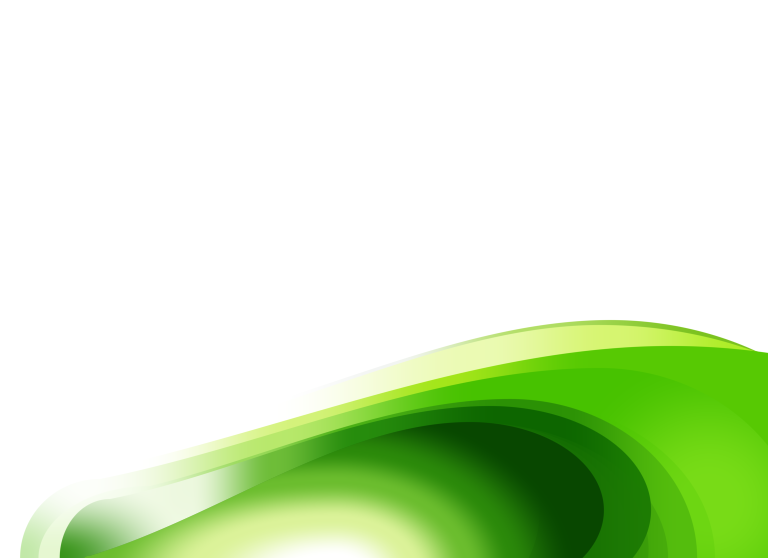
Reproduce this background procedurally as a WebGL 1 fragment shader.

```glsl
precision highp float;
// Layered glossy green waves rising to the right on a white background.
uniform vec2 u_resolution;

const vec3 WHITE = vec3(1.0);
const vec3 LEAF = vec3(0.28, 0.76, 0.0);
const vec3 FRESH = vec3(0.47, 0.86, 0.09);
const vec3 FOREST = vec3(0.03, 0.28, 0.0);

// Approximate signed distance to an ellipse, positive inside.
float ellipse(vec2 q, vec2 r) {
  float k = length(q / r);
  return k * (1.0 - k) / max(length(q / (r * r)), 0.001);
}

// Wave body: rounded tail, cubic rise from start to peak, elliptic fall.
float crest(vec2 p, vec2 start, float slope, vec2 peak, vec2 fall, float tail) {
  if (p.x > peak.x) return ellipse(p - vec2(peak.x, peak.y - fall.y), fall);
  if (p.x < start.x) return ellipse(p - vec2(start.x, 0.0), vec2(tail, start.y));
  float span = peak.x - start.x;
  float t = (p.x - start.x) / span;
  float rise = mix(start.y, peak.y, t * t * (3.0 - 2.0 * t));
  return rise + span * slope * t * (1.0 - t) * (1.0 - t) - p.y;
}

// Antialiased coverage of a signed distance.
float cover(float d) {
  float px = 1.0 / u_resolution.y;
  return smoothstep(-0.7 * px, 0.7 * px, d);
}

// Four-colour gradient with stops in s.
vec3 ramp(float t, vec4 s, vec3 a, vec3 b, vec3 c, vec3 d) {
  vec3 col = mix(a, b, smoothstep(s.x, s.y, t));
  col = mix(col, c, smoothstep(s.y, s.z, t));
  return mix(col, d, smoothstep(s.z, s.w, t));
}

// Light gathered at the foot of the innermost wave.
vec3 innerGlow(vec2 p) {
  vec2 q = p - vec2(0.60, -0.03);
  float d = length(q / vec2(q.x < 0.0 ? 0.7 : 0.4, 0.28));
  vec3 col = ramp(d, vec4(0.12, 0.36, 0.60, 0.80), WHITE, vec3(0.86, 0.95, 0.60),
                  vec3(0.42, 0.74, 0.18), vec3(0.17, 0.54, 0.04));
  return mix(col, FOREST, smoothstep(0.78, 1.08, d));
}

void main() {
  vec2 p = gl_FragCoord.xy / u_resolution * vec2(1.376, 1.0);
  vec3 col = WHITE;

  // Thin rim and the pale band beneath it.
  vec3 rim = ramp(p.x, vec4(0.50, 0.70, 0.95, 1.28), WHITE, vec3(0.95, 0.96, 0.95),
                  vec3(0.70, 0.87, 0.40), vec3(0.48, 0.76, 0.12));
  col = mix(col, rim, cover(crest(p, vec2(0.287, 0.226), 0.20,
            vec2(1.093, 0.4265), vec2(0.529, 0.4265), 0.287)));
  vec3 band = ramp(p.x, vec4(0.48, 0.86, 1.10, 1.33), WHITE, vec3(0.92, 0.98, 0.70),
                   vec3(0.84, 0.96, 0.44), vec3(0.68, 0.93, 0.15));
  col = mix(col, band, cover(crest(p, vec2(0.287, 0.220), 0.19,
            vec2(1.075, 0.4176), vec2(0.60, 0.4176), 0.287)));

  // Bright outer wave, lime along its rise.
  vec3 outer = ramp(p.x, vec4(0.24, 0.54, 0.80, 1.06), WHITE, vec3(0.83, 0.95, 0.48),
                    vec3(0.64, 0.90, 0.10), vec3(0.34, 0.79, 0.01));
  col = mix(col, outer, cover(crest(p, vec2(0.179, 0.158), 0.22,
            vec2(1.201, 0.380), vec2(0.690, 0.380), 0.145)));

  // Broad green wave with a fresh glow on the right.
  vec3 broad = ramp(p.x, vec4(0.04, 0.16, 0.50, 0.85), vec3(0.76, 0.91, 0.66),
                    vec3(0.95, 0.98, 0.90), vec3(0.72, 0.91, 0.42), LEAF);
  float glow = 1.0 - smoothstep(0.04, 0.27, length(p - vec2(1.27, 0.10)));
  broad = mix(broad, FRESH, glow);
  col = mix(col, broad, cover(crest(p, vec2(0.179, 0.1416), 0.20,
            vec2(1.075, 0.3405), vec2(0.373, 0.3405), 0.143)));

  // Middle wave, preceded by a faint wider veil.
  vec2 midStart = vec2(0.269, 0.129);
  vec2 midPeak = vec2(0.914, 0.285);
  float veil = crest(p, midStart, 0.25, midPeak, vec2(0.367, 0.285), 0.20);
  col = mix(col, LEAF, 0.22 * cover(veil) * smoothstep(0.8, 1.0, p.x));
  vec3 middle = ramp(p.x, vec4(0.22, 0.45, 0.64, 0.90), vec3(0.90, 0.97, 0.82),
                     vec3(0.60, 0.85, 0.35), vec3(0.29, 0.69, 0.08), vec3(0.17, 0.57, 0.02));
  middle = mix(middle, vec3(0.33, 0.74, 0.05), smoothstep(1.0, 1.22, p.x));
  col = mix(col, middle, cover(crest(p, midStart, 0.25, midPeak, vec2(0.335, 0.285), 0.20)));

  // White mist over the upper tails.
  float mist = smoothstep(0.01, 0.13, p.y) * (1.0 - smoothstep(0.10, 0.46, p.x));
  col = mix(col, WHITE, 0.85 * mist);

  // Deep wave: dark crest, bright hollow and a green tail.
  vec3 deep = ramp(p.x, vec4(0.34, 0.49, 0.64, 0.90), vec3(0.95, 0.98, 0.91),
                   vec3(0.43, 0.74, 0.22), vec3(0.15, 0.55, 0.05), vec3(0.05, 0.40, 0.0));
  deep = mix(deep, vec3(0.11, 0.49, 0.01), smoothstep(1.0, 1.16, p.x));
  float shade = 1.0 - smoothstep(0.0, 0.24, length((p - vec2(0.10, 0.0)) * vec2(1.0, 1.4)));
  deep = mix(deep, vec3(0.22, 0.58, 0.10), shade);
  float deepMask = cover(crest(p, vec2(0.197, 0.1057), 0.20,
                         vec2(0.878, 0.2724), vec2(0.2885, 0.186), 0.09));
  col = mix(col, deep, deepMask * (1.0 - 0.6 * mist));

  // Translucent sheets fanning out to the right.
  vec2 corePeak = vec2(0.842, 0.2437);
  vec2 coreStart = vec2(0.161, 0.004);
  for (int i = 0; i < 3; i++) {
    vec2 fall = vec2(0.355 - 0.035 * float(i), 0.2437 - 0.015 * float(i));
    float sheet = cover(crest(p, coreStart, 0.30, corePeak, fall, 0.01));
    col = mix(col, vec3(0.12, 0.47, 0.02), 0.22 * sheet * smoothstep(0.84, 0.95, p.x));
  }

  // Innermost wave with faint nested arcs in its dark end.
  vec3 core = innerGlow(p);
  for (int i = 0; i < 2; i++) {
    vec2 fall = vec2(0.125 + 0.09 * float(i), 0.158);
    float arc = cover(crest(p, coreStart, 0.30, corePeak, fall, 0.01));
    core = mix(core, FOREST, 0.12 * (1.0 - arc));
  }
  col = mix(col, core, cover(crest(p, coreStart, 0.30, corePeak, vec2(0.240, 0.158), 0.01)));

  gl_FragColor = vec4(col, 1.0);
}
```
